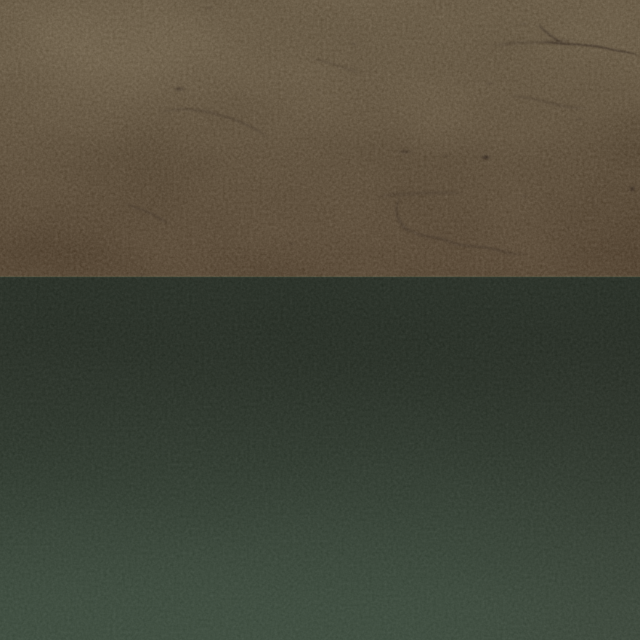
Write a three.js fragment shader that draws this background.

```glsl
// A worn brown wall above a dark green field, split by one level seam.
// Each half is a soft gradient; gradient noise adds stains and fine grain,
// and bent strokes and small specks mark the wall.

varying vec2 vUv;

const float SEAM_Y = 0.5677;
const float EDGE_SOFT = 0.0009;
const vec3 WALL_TOP = vec3(0.425, 0.372, 0.290);
const vec3 WALL_BASE = vec3(0.368, 0.307, 0.235);
const vec3 FIELD_TOP = vec3(0.178, 0.207, 0.172);
const vec3 FIELD_BASE = vec3(0.262, 0.322, 0.268);
const vec3 SEAM_TINT = vec3(0.040, 0.050, 0.036);
const vec3 MARK_COLOR = vec3(0.235, 0.190, 0.155);
const float STAIN_AMOUNT = 0.055;
const float GRAIN_SCALE = 210.0;
const float WALL_GRAIN = 0.060;
const float FIELD_GRAIN = 0.038;
const int SPECK_COUNT = 9;

vec2 hash2(vec2 p) {
  vec3 q = fract(p.xyx * vec3(0.1031, 0.1030, 0.0973));
  q += dot(q, q.yzx + 33.33);
  return fract((q.xx + q.yz) * q.zy);
}

float cornerSlope(vec2 cell, vec2 corner, vec2 f) {
  return dot(hash2(cell + corner) * 2.0 - 1.0, f - corner);
}

float gradientNoise(vec2 p) {
  vec2 i = floor(p);
  vec2 f = fract(p);
  vec2 u = f * f * f * (f * (f * 6.0 - 15.0) + 10.0);
  float low = mix(cornerSlope(i, vec2(0.0), f), cornerSlope(i, vec2(1.0, 0.0), f), u.x);
  float high = mix(cornerSlope(i, vec2(0.0, 1.0), f), cornerSlope(i, vec2(1.0), f), u.x);
  return mix(low, high, u.y);
}

float fbm(vec2 p) {
  float sum = 0.0;
  float gain = 0.6;
  for (int i = 0; i < 4; i++) {
    sum += gain * gradientNoise(p);
    p = mat2(0.8, -0.6, 0.6, 0.8) * p * 2.03 + 7.3;
    gain *= 0.5;
  }
  return sum;
}

// Soft elliptical patch
float patchMask(vec2 p, vec2 center, vec2 radius) {
  vec2 d = (p - center) / radius;
  return exp(-dot(d, d));
}

// Tapered stroke from a to b, bowed sideways by bend
float stroke(vec2 p, vec2 a, vec2 b, float bend, float width) {
  vec2 axis = normalize(b - a);
  vec2 d = p - 0.5 * (a + b);
  float along = 2.0 * dot(d, axis) / length(b - a);
  float across = dot(d, vec2(-axis.y, axis.x)) - bend * (1.0 - along * along);
  float taper = 1.0 - smoothstep(0.55, 1.0, abs(along));
  return taper * exp(-across * across / (width * width));
}

float wallMarks(vec2 p) {
  vec2 q = p + 0.005 * vec2(gradientNoise(p * 22.0), gradientNoise(p * 22.0 + 40.0));
  // Upper right crack
  float m = 0.50 * stroke(q, vec2(0.835, 0.936), vec2(1.01, 0.911), 0.005, 0.0022);
  m += 0.22 * stroke(q, vec2(0.76, 0.929), vec2(0.91, 0.937), 0.003, 0.0030);
  m += 0.40 * stroke(q, vec2(0.837, 0.966), vec2(0.882, 0.934), -0.003, 0.0022);
  m += 0.20 * stroke(q, vec2(0.79, 0.853), vec2(0.93, 0.830), -0.004, 0.0028);
  // Hooked scratch above the seam
  m += 0.30 * stroke(q, vec2(0.625, 0.696), vec2(0.645, 0.635), -0.016, 0.0034);
  m += 0.20 * stroke(q, vec2(0.58, 0.690), vec2(0.73, 0.700), 0.003, 0.0035);
  m += 0.28 * stroke(q, vec2(0.61, 0.649), vec2(0.84, 0.602), -0.007, 0.0028);
  // Faint scratches on the left and center
  m += 0.24 * stroke(q, vec2(0.24, 0.825), vec2(0.43, 0.775), 0.022, 0.0028);
  m += 0.25 * stroke(q, vec2(0.19, 0.685), vec2(0.27, 0.647), 0.002, 0.0025);
  m += 0.16 * stroke(q, vec2(0.48, 0.909), vec2(0.57, 0.883), 0.003, 0.0028);
  // Main specks, then faint scattered ones
  m += 0.85 * patchMask(p, vec2(0.759, 0.754), vec2(0.0055, 0.0032));
  m += 0.50 * patchMask(p, vec2(0.280, 0.861), vec2(0.0070, 0.0030));
  m += 0.65 * patchMask(p, vec2(0.988, 0.705), vec2(0.0040));
  m += 0.40 * patchMask(p, vec2(0.633, 0.763), vec2(0.0080, 0.0030));
  for (int i = 0; i < SPECK_COUNT; i++) {
    vec2 seed = hash2(vec2(float(i) * 3.7 + 2.0, 17.0));
    vec2 center = vec2(seed.x, mix(SEAM_Y, 1.0, seed.y));
    m += 0.18 * patchMask(p, center, vec2(0.005, 0.0025));
  }
  return clamp(m, 0.0, 0.9);
}

vec3 wall(vec2 p, float grain) {
  float height = (p.y - SEAM_Y) / (1.0 - SEAM_Y);
  vec3 color = mix(WALL_BASE, WALL_TOP, smoothstep(-0.1, 0.95, height));
  float stain = STAIN_AMOUNT * fbm(p * vec2(4.0, 7.0) + 3.0);
  stain -= 0.026 * patchMask(p, vec2(0.26, 0.755), vec2(0.14, 0.055));
  stain -= 0.022 * patchMask(p, vec2(0.06, 0.61), vec2(0.12, 0.04));
  stain -= 0.025 * patchMask(p, vec2(1.0, 0.64), vec2(0.22, 0.20));
  stain += 0.016 * patchMask(p, vec2(0.28, 0.92), vec2(0.20, 0.12));
  color += stain * vec3(1.0, 0.98, 0.88);
  color = mix(color, MARK_COLOR, wallMarks(p));
  return color + grain * WALL_GRAIN;
}

vec3 field(vec2 p, float grain) {
  float depth = 1.0 - p.y / SEAM_Y;
  vec3 color = mix(FIELD_TOP, FIELD_BASE, smoothstep(0.12, 1.05, depth));
  color -= vec3(0.006, 0.020, 0.014) * smoothstep(0.6, 1.05, p.x) * depth;
  color += 0.012 * fbm(p * vec2(3.0, 6.0) + 20.0);
  return color + grain * FIELD_GRAIN;
}

void main() {
  float grain = gradientNoise(vUv * GRAIN_SCALE) + 0.6 * gradientNoise(vUv * GRAIN_SCALE * 1.9 + 11.0);
  float above = smoothstep(-EDGE_SOFT, EDGE_SOFT, vUv.y - SEAM_Y);
  vec3 color = mix(field(vUv, grain), wall(vUv, grain), above);
  float seamOffset = (vUv.y - SEAM_Y) / 0.0016;
  color += SEAM_TINT * exp(-seamOffset * seamOffset);
  gl_FragColor = vec4(color, 1.0);
}
```
